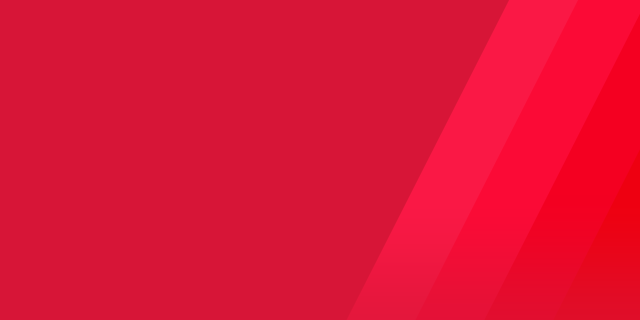
Reproduce this background procedurally as a WebGL 1 fragment shader.

```glsl
precision mediump float;
// Flat crimson field with four slanted bands of brighter red on the right.
// Each band covers everything right of its slanted edge; the edges are evenly
// spaced, and the bands fade back towards the field colour near the bottom.

uniform vec2 u_resolution;

// Band colours, from the leftmost pink-red to the pure red corner
vec3 bandColor(int index) {
  if (index == 0) return vec3(0.982, 0.096, 0.272);
  if (index == 1) return vec3(0.986, 0.040, 0.212);
  if (index == 2) return vec3(0.955, 0.000, 0.130);
  return vec3(0.935, 0.000, 0.065);
}

void main() {
  // Canvas heights as the unit, so x runs from 0 to 2 on a 2:1 canvas
  vec2 p = gl_FragCoord.xy / u_resolution.y;
  p.x *= 2.0 * u_resolution.y / u_resolution.x;
  float pixel = 1.0 / u_resolution.y;

  vec3 field = vec3(0.845, 0.084, 0.215);
  vec3 color = field;

  // Signed distance to the first edge, measured across the slant
  float slant = 0.508;
  float across = (p.x - 1.083 - slant * p.y) / sqrt(1.0 + slant * slant);

  // Layer the bands from left to right
  for (int i = 0; i < 4; i++) {
    float edge = across - 0.192 * float(i);
    color = mix(color, bandColor(i), smoothstep(-0.7 * pixel, 0.7 * pixel, edge));
  }

  // Soft fade of the bands into the field at the bottom
  float fade = 0.68 * (1.0 - smoothstep(-0.06, 0.40, p.y));
  color = mix(color, field, fade);

  gl_FragColor = vec4(color, 1.0);
}
```
